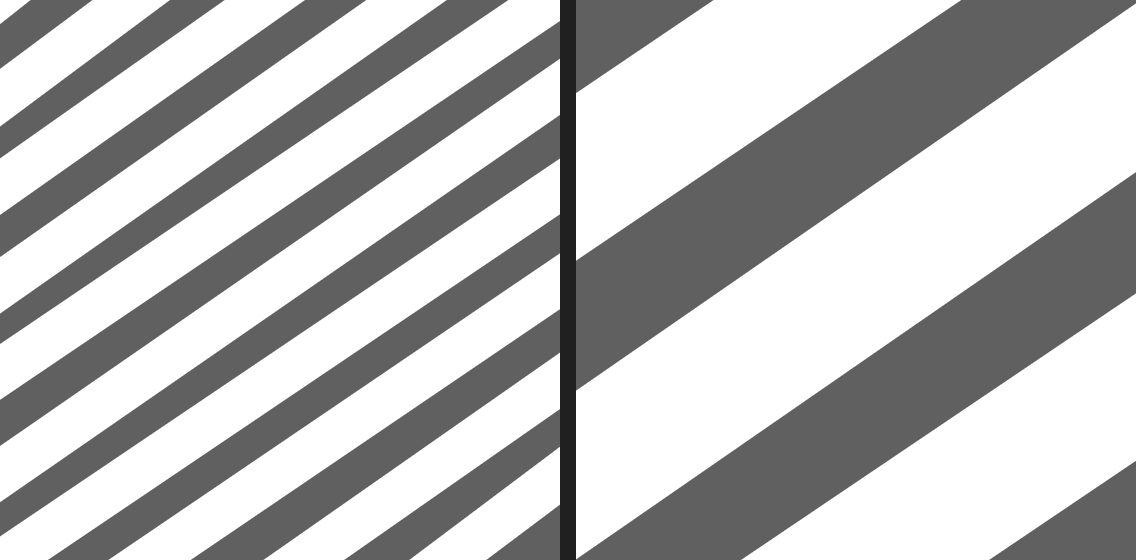
Left, the full canvas; right, a detail of the centre.
Give the GLSL for this pattern, as a three.js fragment shader.

```glsl
#define BAND_COUNT 10
#define BAND_WIDTH 0.0826
#define LEFT_STEP 0.1686
#define BOTTOM_STEP 0.2663
#define TOP_STEP 0.248
#define RIGHT_STEP 0.1736
#define GROUND vec3(0.378)
#define BAND vec3(1.0)

varying vec2 vUv;

// Distance to the infinite line through a and b
float lineDistance(vec2 p, vec2 a, vec2 b) {
  vec2 dir = normalize(b - a);
  return abs(dir.x * (p.y - a.y) - dir.y * (p.x - a.x));
}

// Lower ends step down the left side, then along the bottom
vec2 lowerEnd(float i, float flip, float sway) {
  if (i < 6.5) {
    float depth = LEFT_STEP * i - 0.0013 - flip * (0.0056 + 0.0033 * sway);
    return vec2(0.0, 1.0 - depth);
  }
  return vec2(0.0052 + BOTTOM_STEP * (i - 6.0) + 0.0046 * flip, 0.0);
}

// Upper ends step along the top, then down the right side
vec2 upperEnd(float i, float flip, float sway) {
  if (i < 4.5) return vec2(TOP_STEP * i - 0.0169 + 0.0065 * sway, 1.0);
  float depth = RIGHT_STEP * (i - 4.0) - 0.0165 + 0.0021 * flip;
  return vec2(1.0, 1.0 - depth);
}

void main() {
  float nearest = 10.0;
  for (int n = 0; n < BAND_COUNT; n++) {
    float i = float(n);
    // Uneven spacing: an alternating shift and a slower sway
    float flip = 1.0 - 2.0 * mod(i, 2.0);
    float sway = cos(1.75 * (i - 0.4));
    float d = lineDistance(vUv, lowerEnd(i, flip, sway), upperEnd(i, flip, sway));
    nearest = min(nearest, d);
  }

  // Soft band edge, one pixel wide
  float soft = max(fwidth(vUv.y), 1e-5);
  float cover = clamp(0.5 + (0.5 * BAND_WIDTH - nearest) / soft, 0.0, 1.0);
  gl_FragColor = vec4(mix(GROUND, BAND, cover), 1.0);
}
```
